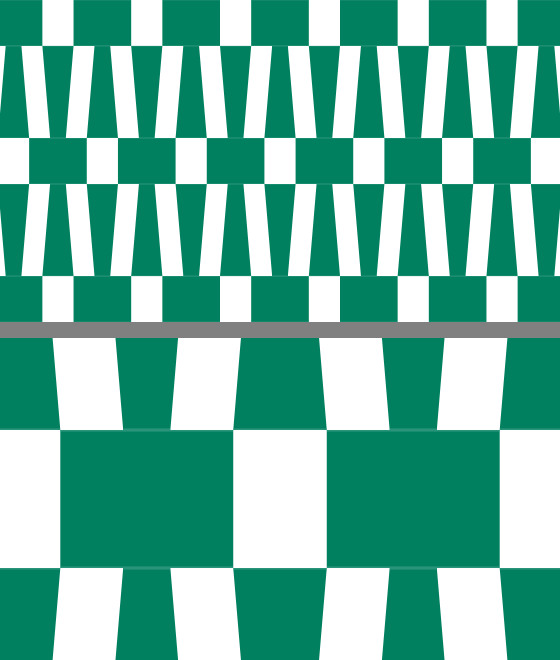
Top: the whole. Bottom: its middle third, enlarged.
Reproduce this pattern procedurally as a WebGL 2 fragment shader.

```glsl
#version 300 es
precision highp float;
// Green and white geometric weave: rows of upright white blocks, shifted by
// half a repeat from row to row, joined by bands of leaning white bars.
// Each row is folded about its axis, so one block and one bar draw it all.

#define REPEATS 6.305      // repeats across the canvas width
#define ROW_STEP 1.555     // distance between block rows, in repeats
#define BLOCK_HALF_H 0.2590 // half height of a block row
#define BAR_HALF_W 0.118   // half width of a leaning bar
#define LEAN 0.0435        // sideways travel of a bar over half a band
#define SEAM_HALF_W 0.006  // half width of the hairline between rows
#define SEAM_LIGHT 0.16    // how much white shows through the hairline
#define GREEN vec3(0.0, 0.502, 0.373)
#define WHITE vec3(1.0)

uniform vec2 u_resolution;
out vec4 fragColor;

// Coverage of a shape from its signed distance (negative inside).
float coverage(float dist, float pixel) {
    return clamp(0.5 - dist / pixel, 0.0, 1.0);
}

void main() {
    // Centred coordinates, one unit per horizontal repeat.
    float pixel = REPEATS / u_resolution.x;
    vec2 p = (gl_FragCoord.xy - 0.5 * u_resolution) * pixel;

    // Fold into the nearest row; odd rows shift by half a repeat.
    float row = floor(p.y / ROW_STEP + 0.5);
    float across = abs(fract(p.x - 0.5 * row + 0.5) - 0.5);
    float up = abs(p.y - row * ROW_STEP);

    // Upright block on the axis; its edge meets the bar at the row border.
    float blockHalfW = 0.25 + LEAN - BAR_HALF_W;
    float block = coverage(across - blockHalfW, pixel);

    // Leaning bar beside the axis, passing 0.25 at the middle of the band.
    float slope = LEAN / (0.5 * ROW_STEP - BLOCK_HALF_H);
    float barCentre = 0.25 + slope * (0.5 * ROW_STEP - up);
    float barDist = (abs(across - barCentre) - BAR_HALF_W) / sqrt(1.0 + slope * slope);
    float bar = coverage(barDist, pixel);

    // Choose block row or bar band, then lighten the border between them.
    float border = up - BLOCK_HALF_H;
    float white = mix(bar, block, coverage(border, pixel));
    float seam = coverage(abs(border) - SEAM_HALF_W, pixel);
    white = max(white, SEAM_LIGHT * seam);

    fragColor = vec4(mix(GREEN, WHITE, white), 1.0);
}
```
